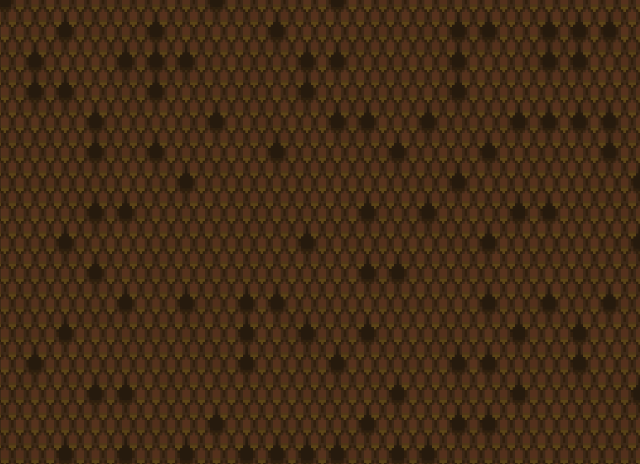
This pattern is drawn by a WebGL 2 fragment shader. Its source:

```glsl
#version 300 es
precision highp float;

uniform vec2 u_resolution;
out vec4 outColor;

float hash(vec2 p) {
    vec3 q = fract(vec3(p.xyx) * 0.1031);
    q += dot(q, q.yzx + 33.33);
    return fract((q.x + q.y) * q.z);
}

// Height of a scale's stepped lower edge above its tip
float edgeHeight(float d) {
    return d < 2.5 ? d : 5.0;
}

vec3 scaleColor(vec2 cell) {
    // Rows are six cells apart and staggered by three; upper rows overlap lower ones
    float row = floor(cell.y / 6.0);
    float rise = cell.y - row * 6.0;
    float d = abs(mod(cell.x + 3.0 * row + 3.0, 6.0) - 3.0);
    if (rise < edgeHeight(d)) {
        row -= 1.0;
        rise += 6.0;
        d = 3.0 - d;
    }
    float column = floor((cell.x + 3.0 * row + 3.0) / 6.0);
    float center = column * 6.0 - 3.0 * row;
    float fromEdge = rise - edgeHeight(d);
    float fromTop = 5.0 + edgeHeight(3.0 - d) - rise;

    // Shaded body, warm middle and olive rim
    vec3 color = vec3(0.24, 0.16, 0.09);
    if (d < 0.5 && fromEdge < 7.0 || d < 1.5 && fromEdge < 5.0) color = vec3(0.33, 0.19, 0.11);
    if (d < 1.5 && fromEdge < 2.5 - d) color = vec3(0.31, 0.21, 0.09);
    if (d < 1.5 && fromEdge < 1.5 - d || d < 1.5 && fromEdge < 0.5) color = vec3(0.35, 0.26, 0.09);

    // Shadow below the overlapping row
    if (fromTop < (d < 0.5 ? 1.5 : 0.5)) color = vec3(0.19, 0.12, 0.05);

    // Slight tone differences between scales
    color *= 0.97 + 0.06 * hash(vec2(column, row) + 71.0);

    // Scattered dark scales on every second row and column
    bool canDarken = mod(row, 2.0) < 0.5 && mod(center, 12.0) < 0.5;
    if (canDarken && hash(vec2(center / 12.0, row / 2.0) + 137.0) < 0.27) {
        float reach = length(vec2(d * 1.3, rise - 5.0));
        color = mix(vec3(0.15, 0.10, 0.05), color, 0.6 * smoothstep(3.2, 6.0, reach));
    }
    return color;
}

void main() {
    vec3 color = vec3(0.0);

    // Average a grid of samples to smooth the cell edges
    for (int y = 0; y < 3; y++) {
        for (int x = 0; x < 3; x++) {
            vec2 jitter = (vec2(x, y) - 1.0) / 3.0;
            vec2 p = (gl_FragCoord.xy + jitter - vec2(0.0, u_resolution.y)) / u_resolution.x;
            color += scaleColor(floor(p * 254.0 + vec2(-1.4, 16.75)));
        }
    }
    outColor = vec4(color / 9.0, 1.0);
}
```
